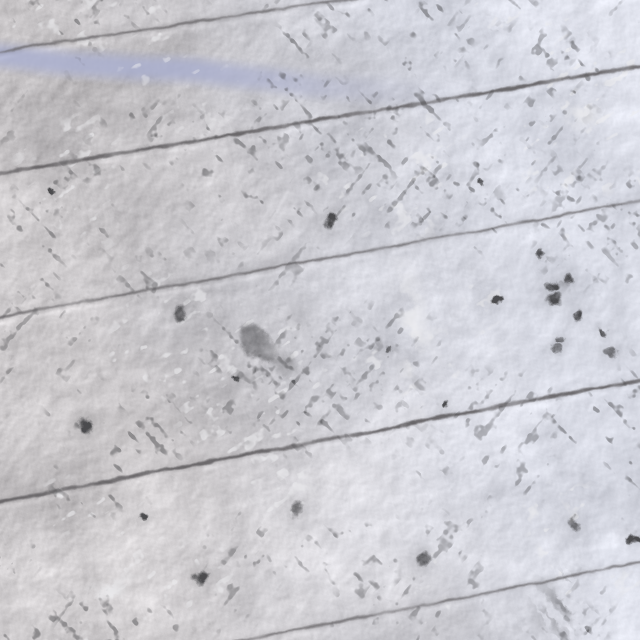
This texture is drawn by a WebGL 1 fragment shader. Its source:

```glsl
precision highp float;
// Pale, worn painted boards seen at a slant: five uneven joints fan across
// a mottled plaster-like surface. Value noise gives clouding, relief and scuffs;
// loops place joints and ragged pits, with one soft blue streak near the top.
uniform vec2 u_resolution;

#define WARM_PAINT vec3(0.780, 0.768, 0.775)
#define COOL_PAINT vec3(0.850, 0.860, 0.900)
#define JOINT_COLOR vec3(0.38, 0.37, 0.38)
#define PIT_COLOR vec3(0.27, 0.27, 0.28)
#define STREAK_COLOR vec3(0.67, 0.69, 0.81)
#define CHIP_COLOR vec3(0.93, 0.93, 0.94)
#define JOINT_COUNT 5
#define PIT_COUNT 24
#define CLUSTER_COUNT 9.0
#define MOTTLE 0.17
#define RELIEF 0.27

float hash(vec2 p) {
  vec3 q = fract(vec3(p.xyx) * 0.1031);
  q += dot(q, q.yzx + 33.33);
  return fract((q.x + q.y) * q.z);
}

vec2 hash2(vec2 p) {
  return vec2(hash(p), hash(p + 47.3));
}

float noise(vec2 p) {
  vec2 i = floor(p), f = fract(p);
  f = f * f * (3.0 - 2.0 * f);
  return mix(mix(hash(i), hash(i + vec2(1, 0)), f.x),
             mix(hash(i + vec2(0, 1)), hash(i + vec2(1, 1)), f.x), f.y);
}

float fbm(vec2 p) {
  float sum = 0.0, amp = 0.5;
  for (int i = 0; i < 5; i++) {
    sum += amp * noise(p);
    p = mat2(1.6, 1.2, -1.2, 1.6) * p + 9.7;
    amp *= 0.5;
  }
  return sum;
}

vec2 rotate(vec2 p, float a) {
  return vec2(cos(a) * p.x + sin(a) * p.y, cos(a) * p.y - sin(a) * p.x);
}

// Soft elliptical patch: 1 at the centre, fading outwards
float blob(vec2 p, vec2 center, vec2 size, float angle) {
  vec2 q = rotate(p - center, angle) / size;
  return exp(-dot(q, q));
}

// Height of joint k at position x; spacing and slope grow down the canvas
float jointHeight(float k, float x) {
  float start = 0.930 - 0.185 * k - 0.0165 * k * k + 0.012 * sin(2.1 * (k - 1.0));
  float slope = 0.15 + 0.02 * k - 0.0022 * k * k;
  return start + slope * x + 0.003 * (noise(vec2(x * 20.0, k * 7.0)) - 0.5);
}

// Sparse ragged marks along one direction, gathered in loose groups
float scuffs(vec2 p, float angle, float seed) {
  vec2 q = rotate(p, angle) + seed;
  float mark = noise(q * vec2(42.0, 100.0)) + 0.3 * (noise(q * 170.0) - 0.5);
  float group = smoothstep(0.45, 0.72, noise(p * 9.0 + seed * 3.0));
  return smoothstep(0.76, 0.98, mark) * group;
}

void main() {
  vec2 uv = gl_FragCoord.xy / u_resolution;
  float edge = 1.0 / min(u_resolution.x, u_resolution.y);
  vec2 jitter = vec2(fbm(uv * 70.0), fbm(uv * 70.0 + 20.0)) - 0.485;
  vec2 rough = uv + 0.018 * jitter;

  // Paint: warm at left, cooler at right and towards the top corner
  float cool = smoothstep(0.1, 0.95, uv.x + 0.3 * (uv.y - 0.45) + 0.3 * (fbm(uv * 4.0) - 0.5));
  vec3 color = mix(WARM_PAINT, COOL_PAINT, cool);
  color += 0.045 * blob(uv, vec2(0.35, 0.14), vec2(0.4, 0.13), 0.19);
  color -= 0.035 * blob(uv, vec2(0.05, 0.95), vec2(0.45, 0.2), 0.0);
  color -= 0.030 * blob(uv, vec2(0.45, 0.43), vec2(0.3, 0.12), 0.19);

  // Clouding, faint brush grain and relief lit from above left
  vec2 grain = rotate(uv, 0.19);
  color += MOTTLE * (fbm(uv * 9.0 + 3.0) - 0.485);
  color += 0.09 * (fbm(uv * 34.0 + 8.0) - 0.485);
  color += 0.02 * (noise(grain * vec2(4.0, 60.0)) - 0.5);
  vec2 lit = vec2(-0.0035, 0.0035);
  float relief = fbm(uv * 42.0) - fbm((uv + lit) * 42.0);
  color += RELIEF * relief * mix(1.1, 0.7, uv.x);

  // Blue streak tapering to the right
  float streakY = 0.912 - 0.088 * uv.x + 0.010 * (noise(uv * 10.0) - 0.5);
  float streak = 1.0 - smoothstep(0.004, 0.032, abs(uv.y - streakY));
  color = mix(color, STREAK_COLOR, 0.85 * streak * (1.0 - smoothstep(0.25, 0.75, uv.x)));

  // Pale worn patches and small chips
  float worn = blob(rough, vec2(0.645, 0.47), vec2(0.022, 0.1), 0.12)
             + blob(rough, vec2(0.17, 0.075), vec2(0.035, 0.016), 0.5)
             + blob(rough, vec2(0.23, 0.33), vec2(0.016, 0.016), 0.0)
             + blob(rough, vec2(0.91, 0.82), vec2(0.025, 0.016), 0.0);
  color = mix(color, CHIP_COLOR, 0.8 * worn * smoothstep(0.38, 0.62, fbm(uv * 38.0)));
  color = mix(color, CHIP_COLOR, 0.6 * scuffs(uv, 0.6, 2.7));

  // Grey smudge with a darker, sharper core
  float core = blob(rough, vec2(0.405, 0.462), vec2(0.037, 0.024), -0.75);
  float tail = blob(rough, vec2(0.448, 0.428), vec2(0.024, 0.018), -0.7);
  float smudge = 0.5 * smoothstep(0.25, 0.6, core) + 0.28 * smoothstep(0.1, 0.8, tail);
  color = mix(color, PIT_COLOR, smudge * (0.35 + 1.0 * fbm(uv * 60.0)));

  // Joints: rough dark lines of uneven weight, soft halo and pale lower lip
  for (int i = 0; i < JOINT_COUNT; i++) {
    float k = float(i), bold = mod(k, 2.0);
    float d = uv.y + 0.004 * jitter.y - jointHeight(k, uv.x);
    float wear = smoothstep(0.05, 0.6, fbm(vec2(uv.x * 30.0, k * 13.0)));
    float halfWidth = mix(0.0011, 0.0019, bold) * (0.6 + 0.8 * noise(vec2(uv.x * 70.0, k)));
    float line = 1.0 - smoothstep(halfWidth - edge, halfWidth + edge + 0.0015, abs(d));
    float halo = exp(-pow(d / 0.0055, 2.0));
    float lip = exp(-pow((d + 0.009) / 0.004, 2.0));
    color += 0.07 * lip * noise(vec2(uv.x * 30.0, k + 4.0)) * (1.0 - 0.6 * uv.x);
    color = mix(color, JOINT_COLOR, 0.14 * halo);
    color = mix(color, JOINT_COLOR, line * mix(0.65, 0.88, bold) * mix(0.45, 1.0, wear));
  }

  // Pits: a cluster at right, the rest spread over the boards
  for (int i = 0; i < PIT_COUNT; i++) {
    float k = float(i);
    vec2 r = hash2(vec2(k * 3.7 + 1.0, 12.0));
    vec2 spread = vec2(fract(k * 0.618 + 0.1), 0.05 + 0.68 * fract(k * 0.56 + 0.2 * r.y));
    vec2 center = k < CLUSTER_COUNT ? vec2(0.77, 0.43) + vec2(0.19, 0.15) * r : spread;
    float radius = mix(0.005, 0.0125, hash(vec2(k, 31.0)));
    vec2 q = rotate(rough - center, 6.28 * r.x) * vec2(1.0, 1.3);
    float pit = 1.0 - smoothstep(radius * 0.5, radius * 1.2 + edge, length(q));
    float stain = exp(-dot(q, q) / (radius * radius * 5.0));
    pit *= 0.55 + 0.9 * fbm(uv * 110.0 + k);
    color = mix(color, PIT_COLOR, clamp(pit * mix(0.5, 0.95, r.y) + 0.1 * stain, 0.0, 0.95));
  }

  // Dark scuffs in two directions, and a scratched corner at lower right
  color = mix(color, PIT_COLOR, 0.45 * scuffs(uv, -0.8, 5.3) + 0.35 * scuffs(uv, 0.9, 11.9));
  float corner = blob(uv, vec2(0.88, 0.05), vec2(0.045, 0.04), 0.0);
  float scratch = smoothstep(0.5, 0.85, noise(rotate(rough, 0.6) * vec2(140.0, 22.0)));
  color = mix(color, PIT_COLOR, 0.45 * corner * scratch);

  gl_FragColor = vec4(clamp(color, 0.0, 1.0), 1.0);
}
```
